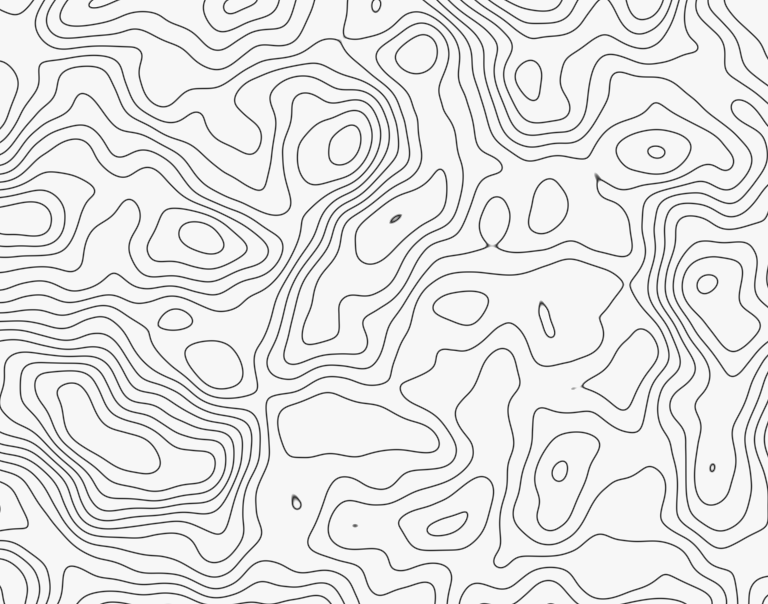
This pattern is drawn by a Shadertoy shader. Its source:

```glsl
#define BASE_FREQ 2.7
#define OCTAVES 3
#define GAIN 0.36
#define LEVELS 13.4
#define LINE_WIDTH 0.0022
#define EDGE_SOFTNESS 0.9
#define MIN_SLOPE 0.45
#define SEED vec2(17.3, 5.8)
#define PAPER vec3(0.97)
#define INK vec3(0.17)

// Random unit vector for a lattice point
vec2 randomDirection(vec2 cell) {
    float angle = 6.2832 * fract(sin(dot(cell, vec2(127.1, 311.7))) * 43758.5453);
    return vec2(cos(angle), sin(angle));
}

float cornerSlope(vec2 cell, vec2 local, vec2 corner) {
    return dot(randomDirection(cell + corner), local - corner);
}

// Gradient noise with a quintic fade
float gradientNoise(vec2 p) {
    vec2 cell = floor(p);
    vec2 f = fract(p);
    vec2 fade = f * f * f * (f * (f * 6.0 - 15.0) + 10.0);
    float low = mix(cornerSlope(cell, f, vec2(0, 0)), cornerSlope(cell, f, vec2(1, 0)), fade.x);
    float high = mix(cornerSlope(cell, f, vec2(0, 1)), cornerSlope(cell, f, vec2(1, 1)), fade.x);
    return mix(low, high, fade.y);
}

// Terrain: broad hills with smaller, rotated octaves on top
float terrainHeight(vec2 p) {
    const mat2 rotateAndDouble = mat2(1.6, 1.2, -1.2, 1.6);
    float height = 0.0;
    float amplitude = 1.0;
    p = p * BASE_FREQ + SEED;
    for (int i = 0; i < OCTAVES; i++) {
        height += amplitude * gradientNoise(p);
        amplitude *= GAIN;
        p = rotateAndDouble * p + 3.7;
    }
    return height;
}

// Distance to the nearest contour, in canvas heights
float contourDistance(vec2 p) {
    const vec2 probe = vec2(0.0007, 0.0);
    float height = terrainHeight(p);
    vec2 slope = vec2(terrainHeight(p + probe.xy) - terrainHeight(p - probe.xy),
                      terrainHeight(p + probe.yx) - terrainHeight(p - probe.yx)) / (2.0 * probe.x);
    float heightGap = abs(fract(height * LEVELS) - 0.5) / LEVELS;
    return heightGap / max(length(slope), MIN_SLOPE);
}

void mainImage(out vec4 fragColor, in vec2 fragCoord) {
    float pixel = 1.0 / iResolution.y;
    float edge = EDGE_SOFTNESS * pixel;
    float d = contourDistance(fragCoord * pixel) - 0.5 * LINE_WIDTH;
    float coverage = 1.0 - smoothstep(-edge, edge, d);
    fragColor = vec4(mix(PAPER, INK, coverage), 1.0);
}
```
